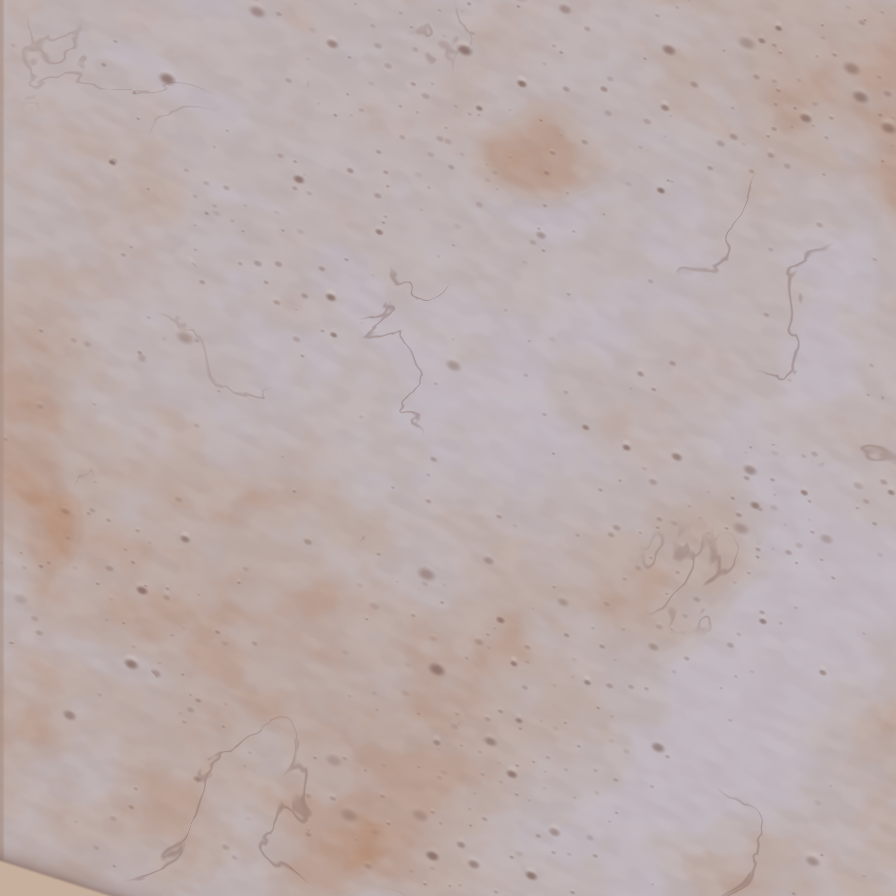
This texture is drawn by a WebGL 2 fragment shader. Its source:

```glsl
#version 300 es
precision highp float;
// Honed travertine: cool lilac-grey stone clouded with rose, tan and rust.
// Blended cellular noise gives the clouds and grain; a jittered cell grid
// scatters small pits with pale lips; noise contours give broken hairline veins.

uniform vec2 u_resolution;
out vec4 fragColor;

const vec3 COOL = vec3(0.752, 0.715, 0.740);
const vec3 PALE = vec3(0.742, 0.692, 0.692);
const vec3 ROSE = vec3(0.733, 0.662, 0.640);
const vec3 TAN  = vec3(0.720, 0.618, 0.572);
const vec3 RUST = vec3(0.705, 0.550, 0.460);
const vec3 PIT  = vec3(0.480, 0.370, 0.340);
const vec3 LIP  = vec3(0.830, 0.775, 0.750);
const vec3 SLAB = vec3(0.780, 0.685, 0.615);

const float BED_ANGLE   = -0.45;  // direction of the bedding, radians
const float CLOUD_SCALE = 4.0;
const float CLUMP_SCALE = 19.0;
const float GRAIN_SCALE = 75.0;
const float PIT_SCALE   = 26.0;
const float SPECK_SCALE = 52.0;
const float GRAIN_DEPTH = 0.030;

vec3 hash3(vec2 p) {
    vec3 q = fract(p.xyx * vec3(0.1031, 0.1030, 0.0973));
    q += dot(q, q.yzx + 33.33);
    return fract((q.xxy + q.yzz) * q.zyx);
}

mat2 rotation(float a) {
    return mat2(cos(a), sin(a), -sin(a), cos(a));
}

// Cellular noise: random cell values blended by distance to their points.
float cellNoise(vec2 p) {
    vec2 cell = floor(p), f = p - cell;
    float sum = 0.0, weight = 0.0;
    for (int y = -1; y <= 1; y++)
    for (int x = -1; x <= 1; x++) {
        vec2 o = vec2(x, y);
        vec3 h = hash3(cell + o + 80.0);
        vec2 d = o + 0.15 + 0.7 * h.xy - f;
        float w = exp(-5.0 * dot(d, d));
        sum += w * h.z;
        weight += w;
    }
    return sum / weight;
}

float layeredNoise(vec2 p) {
    float sum = 0.0, amp = 0.52;
    for (int i = 0; i < 5; i++) {
        sum += amp * cellNoise(p);
        p = rotation(0.7) * p * 2.03 + 11.7;
        amp *= 0.5;
    }
    return sum;
}

// Scattered oval pits: x is the dark hollow, y the pale lip beside it.
vec2 pits(vec2 p, float density) {
    vec2 cell = floor(p), f = p - cell, result = vec2(0.0);
    for (int y = -1; y <= 1; y++)
    for (int x = -1; x <= 1; x++) {
        vec2 o = vec2(x, y);
        vec3 place = hash3(cell + o + 150.0);
        vec3 kind = hash3(cell + o + 390.0);
        vec2 d = (o + place.xy - f) * vec2(0.65, 1.0);
        float radius = mix(0.08, 0.19, kind.x * kind.x);
        float present = step(place.z, density) * mix(0.25, 0.95, kind.y);
        float hollow = 1.0 - smoothstep(0.25, 1.25, length(d) / radius);
        float lip = 1.0 - smoothstep(0.2, 1.2, length(d - vec2(0.04, -0.14)) / radius);
        result = max(result, present * vec2(hollow, lip * kind.z));
    }
    return result;
}

// Soft stain around the segment a-b.
float stain(vec2 p, vec2 a, vec2 b, float width) {
    vec2 ab = b - a;
    float t = clamp(dot(p - a, ab) / dot(ab, ab), 0.0, 1.0);
    return 1.0 - smoothstep(0.2, 1.4, length(p - a - t * ab) / width);
}

void main() {
    vec2 uv = gl_FragCoord.xy / u_resolution;
    vec2 bed = rotation(-BED_ANGLE) * uv;

    // Clouds and stains, as a warmth from cool (-) to rusty (+)
    vec2 warp = vec2(cellNoise(uv * 9.0), cellNoise(uv * 9.0 + 37.0)) - 0.5;
    vec2 bent = uv + 0.09 * warp;
    float cloud = (layeredNoise(bent * CLOUD_SCALE + 5.0) - 0.5) / 0.15;
    float clump = layeredNoise(bed * CLUMP_SCALE * vec2(0.7, 1.2)) - 0.5;
    float warmth = 0.72 * cloud + 2.4 * clump - 0.2;
    warmth += 1.4 * stain(bent, vec2(0.46, 0.12), vec2(0.77, 0.34), 0.10);
    warmth += 2.1 * stain(bent, vec2(0.61, 0.87), vec2(0.64, 0.78), 0.04);
    warmth += 1.1 * stain(bent, vec2(0.02, 0.52), vec2(0.06, 0.36), 0.05);
    warmth -= 1.2 * stain(bent, vec2(0.76, 0.12), vec2(0.96, 0.36), 0.08);

    vec3 color = mix(COOL, PALE, smoothstep(-1.4, -0.3, warmth));
    color = mix(color, ROSE, smoothstep(-0.1, 0.8, warmth));
    color = mix(color, TAN, smoothstep(0.8, 1.8, warmth));
    color = mix(color, RUST, smoothstep(1.9, 3.2, warmth));

    // Fine grain along the bedding
    float grain = cellNoise(bed * GRAIN_SCALE * vec2(0.6, 1.3)) - 0.5;
    color += GRAIN_DEPTH * (grain + 0.8 * clump) * vec3(0.85, 1.0, 1.05);

    // Broken hairline veins
    float contour = abs(layeredNoise(bent * 6.0 + 21.0) - 0.5);
    float broken = smoothstep(0.58, 0.8, cellNoise(uv * 7.0 + 63.0));
    color = mix(color, PIT, 0.35 * broken * (1.0 - smoothstep(0.0, 0.014, contour)));

    // Pits and specks, gathered in loose clusters
    float cluster = smoothstep(0.3, 0.75, cellNoise(uv * 6.0 + 91.0));
    vec2 large = pits(bed * PIT_SCALE, 0.03 + 0.22 * cluster);
    vec2 small = 0.5 * pits(bed * SPECK_SCALE + 17.0, 0.06 + 0.25 * cluster);
    color = mix(color, LIP, 0.6 * max(large.y, small.y));
    color = mix(color, PIT, 0.75 * max(large.x, small.x));

    // Worn left edge and the neighbouring slab at the lower corner
    color = mix(color, TAN * 0.9, 0.6 * (1.0 - smoothstep(0.002, 0.006, uv.x)));
    float joint = uv.y - 0.04 + 0.32 * uv.x;
    color = mix(color, PIT, 0.6 * exp(-max(joint, 0.0) * 110.0));
    color = mix(SLAB, color, smoothstep(-0.003, 0.002, joint));

    fragColor = vec4(clamp(color, 0.0, 1.0), 1.0);
}
```
